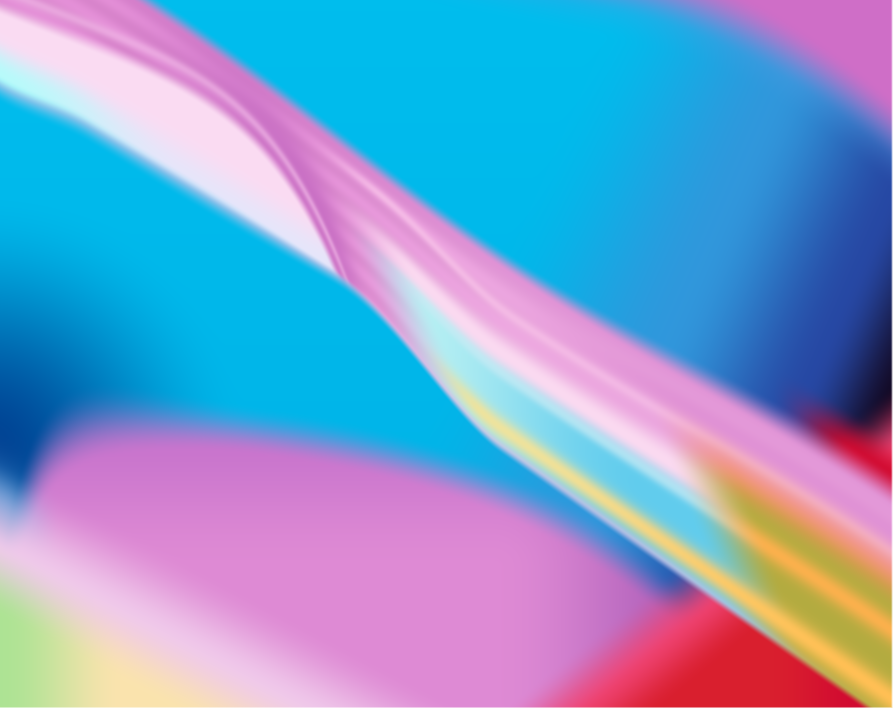
Give the GLSL for this background, as a Shadertoy shader.

```glsl
// A glossy iridescent ribbon sweeps diagonally over a cyan field with soft
// pink pools. Edges are height curves over x; a coordinate running across the
// ribbon places its coloured bands, and wide smoothsteps form the glows.

// Soft stripe of half-width w centred on c.
float stripe(float v, float c, float w) {
    float d = (v - c) / w;
    return exp(-d * d);
}

// One above the edge, zero below, with a blur of half-width w.
float above(float v, float edge, float w) {
    return smoothstep(edge - w, edge + w, v);
}

float ribbonTop(float x) {
    return 0.795 - 0.828 * (x - 0.39) - 0.018 * sin((x - 0.38) * 7.85);
}

float ribbonBottom(float x) {
    float leftLine = 0.598 - 0.758 * (x - 0.39) - 0.018 * smoothstep(0.1, 0.0, x);
    float rightLine = 0.286 - 0.89 * (x - 0.651);
    return mix(leftLine, rightLine, smoothstep(0.37, 0.56, x));
}

vec3 backdrop(vec2 p) {
    vec3 col = mix(vec3(0.0, 0.69, 0.90), vec3(0.0, 0.74, 0.93), p.y);

    // Blue shade deepening toward the right, and a shadow on the left
    float shade = p.x - 0.35 * p.y;
    col = mix(col, vec3(0.19, 0.59, 0.86), smoothstep(0.33, 0.58, shade));
    col = mix(col, vec3(0.15, 0.28, 0.64), smoothstep(0.56, 0.75, shade));
    col = mix(col, vec3(0.07, 0.03, 0.13), smoothstep(0.74, 0.85, shade));
    float leftShadow = smoothstep(0.30, 0.0, length((p - vec2(-0.02, 0.36)) * vec2(1.0, 0.8)));
    col = mix(col, vec3(0.0, 0.25, 0.57), leftShadow);

    // Pink corner, upper right
    float corner = 1.0 - 0.25 * (p.x - 0.69) - 1.4 * pow(max(p.x - 0.69, 0.0), 2.0);
    col = mix(col, vec3(0.34, 0.60, 0.88), 0.6 * above(p.y, corner - 0.01, 0.05));
    col = mix(col, vec3(0.81, 0.43, 0.78), above(p.y, corner + 0.025, 0.045));

    // Pink pool, lower left, with a blurred domed rim
    float dome = 0.452 - 0.12 * p.x - 0.6 * pow(p.x, 4.0) - 0.3 * exp(-p.x / 0.035);
    float blur = 0.035 + 0.03 * smoothstep(0.3, 0.0, p.x);
    vec3 pool = mix(vec3(0.78, 0.45, 0.80), vec3(0.87, 0.54, 0.83), smoothstep(0.40, 0.20, p.y));
    pool = mix(pool, vec3(0.67, 0.36, 0.72), smoothstep(0.55, 0.80, p.x));
    col = mix(col, pool, 1.0 - above(p.y, dome - 0.02, blur));

    // Pale diagonal glow melting into green and cream
    float glow = p.y - (0.261 - 0.67 * p.x);
    col = mix(col, vec3(0.37, 0.66, 0.89), 0.7 * stripe(glow, 0.03, 0.05) * smoothstep(0.07, 0.0, p.x));
    col = mix(col, vec3(0.94, 0.79, 0.92), smoothstep(0.09, -0.04, glow));
    vec3 warm = mix(vec3(0.68, 0.89, 0.58), vec3(0.98, 0.89, 0.68), smoothstep(0.0, 0.14, p.x));
    col = mix(col, warm, smoothstep(-0.02, -0.13, glow));

    // Red glow below the ribbon and along its upper right flank
    float red = p.x - 0.62 - 0.95 * p.y;
    col = mix(col, vec3(0.94, 0.27, 0.46), smoothstep(-0.06, 0.04, red));
    col = mix(col, vec3(0.85, 0.12, 0.18), smoothstep(0.01, 0.12, red));
    float flank = smoothstep(0.86, 0.96, p.x) * (1.0 - above(p.y, ribbonTop(p.x) + 0.045, 0.03));
    return mix(col, vec3(0.82, 0.04, 0.19), flank);
}

vec3 ribbon(vec2 p, float s) {
    // Pink body with fine lengthwise streaks
    vec3 col = mix(vec3(0.87, 0.54, 0.82), vec3(0.92, 0.65, 0.87), smoothstep(0.3, 0.6, p.x));
    col += 0.022 * sin(s * 38.0 + 3.0 * p.x) * smoothstep(0.8, 0.3, p.x);
    col = mix(col, vec3(0.82, 0.47, 0.79), 0.5 * smoothstep(0.82, 1.0, s));

    // Pale panel and the dark fold that closes it
    float panelTop = 0.99 - 0.5 * p.x - 25.0 * pow(p.x, 5.0);
    float leftSide = smoothstep(0.44, 0.36, p.x);
    float fold = stripe(p.y, panelTop + 0.035, 0.05) * leftSide;
    col = mix(col, vec3(0.79, 0.44, 0.77), fold * smoothstep(0.1, 0.34, p.x));
    col = mix(col, vec3(0.95, 0.73, 0.91), 0.6 * stripe(p.y, panelTop + 0.025, 0.008) * leftSide);
    vec3 panel = mix(vec3(0.98, 0.86, 0.95), vec3(0.90, 0.90, 0.98), smoothstep(0.35, 0.05, s));
    panel = mix(panel, vec3(0.72, 0.98, 0.98), smoothstep(0.30, 0.08, s) * smoothstep(0.2, 0.0, p.x));
    col = mix(col, panel, (1.0 - above(p.y, panelTop, 0.012)) * leftSide);

    // Opened side: streak, white highlight, cyan, then the yellow rim
    float opened = smoothstep(-0.01, 0.05, p.x - 0.39 - 0.33 * (0.69 - p.y));
    float streakAt = 0.73 + 0.1 * smoothstep(0.58, 0.42, p.x);
    vec3 bands = mix(col, vec3(0.97, 0.76, 0.91), 0.75 * stripe(s, streakAt, 0.035));
    bands = mix(bands, vec3(0.85, 0.52, 0.81), 0.6 * stripe(s, 0.82, 0.07) * smoothstep(0.5, 0.8, p.x));
    bands = mix(bands, vec3(0.98, 0.85, 0.94), smoothstep(0.66, 0.51, s));
    vec3 cyan = mix(vec3(0.72, 0.94, 0.95), vec3(0.38, 0.80, 0.93), smoothstep(0.45, 0.72, p.x));
    bands = mix(bands, cyan, smoothstep(0.50, 0.34, s));
    bands = mix(bands, vec3(0.75, 0.93, 0.96), 0.6 * stripe(s, 0.40, 0.035));

    // Olive and orange reflections at the lower right
    float warmth = smoothstep(0.77, 0.87, p.x + 0.12 * (s - 0.3));
    vec3 reflection = mix(vec3(0.70, 0.67, 0.25), vec3(0.96, 0.56, 0.36), smoothstep(0.48, 0.68, s));
    reflection = mix(reflection, vec3(0.98, 0.69, 0.30), stripe(s, 0.40, 0.06));
    bands = mix(bands, reflection, warmth * smoothstep(0.82, 0.56, s));
    vec3 rim = mix(vec3(0.93, 0.89, 0.62), vec3(1.0, 0.75, 0.33), smoothstep(0.55, 0.95, p.x));
    bands = mix(bands, rim, stripe(s, 0.11, 0.065) * smoothstep(0.46, 0.54, p.x));
    col = mix(col, bands, opened);

    // Thin lilac lower lip
    return mix(col, vec3(0.83, 0.73, 0.90), 0.8 * smoothstep(0.06, 0.0, s) * smoothstep(1.0, 0.7, p.x));
}

void mainImage(out vec4 fragColor, in vec2 fragCoord) {
    vec2 p = fragCoord / iResolution.xy;
    float top = ribbonTop(p.x), bottom = ribbonBottom(p.x);
    float s = clamp((p.y - bottom) / (top - bottom), 0.0, 1.0);
    float topBlur = mix(0.014, 0.026, smoothstep(0.5, 1.0, p.x));
    float lowBlur = mix(0.020, 0.007, smoothstep(0.2, 0.5, p.x));
    float cover = above(p.y, bottom, lowBlur) * (1.0 - above(p.y, top, topBlur));
    vec3 col = mix(backdrop(p), ribbon(p, s), cover);

    // Narrow white margin on the right and bottom
    float margin = max(smoothstep(0.994, 0.997, p.x), smoothstep(0.005, 0.002, p.y));
    fragColor = vec4(mix(col, vec3(1.0), margin), 1.0);
}
```
